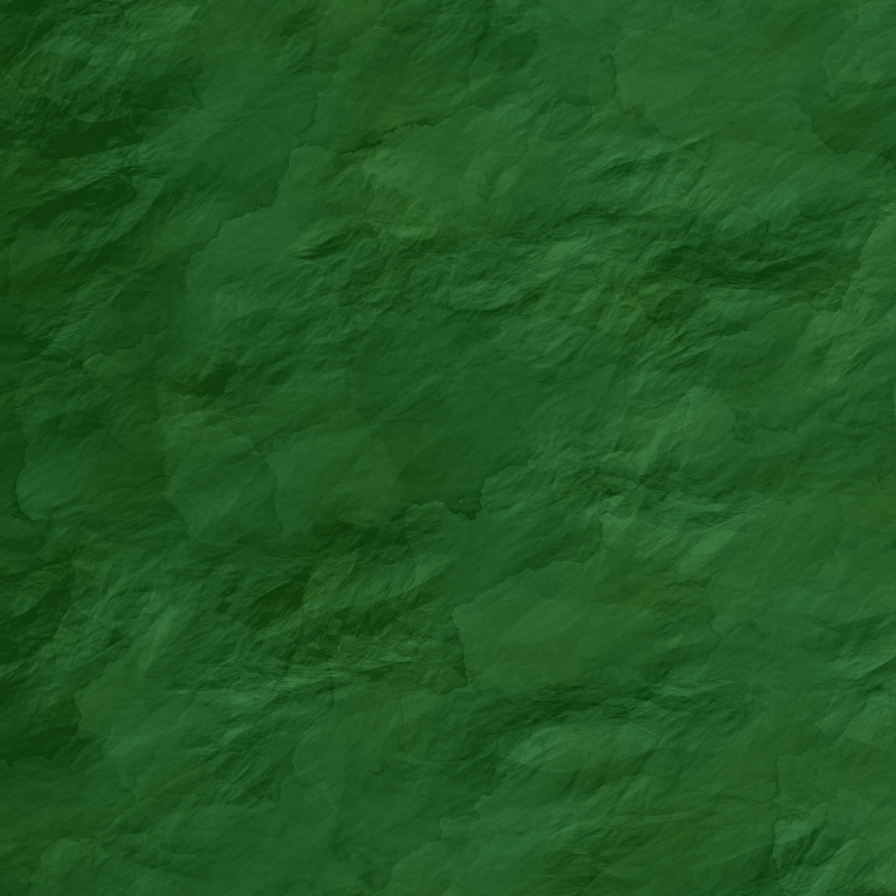
Give the GLSL for this texture, as a Shadertoy shader.

```glsl
// A weathered green rock face of slanted slabs with chipped edges and overhangs.
// Warped cells form slabs with lit upper rims and dark undersides; ridged noise
// lit from above roughens them in patches, under broad shadows and tints.

vec2 hash2(vec2 cell) {
    vec3 h = fract(vec3(cell.xyx) * vec3(0.1031, 0.1030, 0.0973));
    h += dot(h, h.yzx + 33.33);
    return fract((h.xx + h.yz) * h.zy);
}

float gradientNoise(vec2 p) {
    vec2 i = floor(p), f = fract(p);
    vec2 u = f * f * f * (f * (f * 6.0 - 15.0) + 10.0);
    float corner[4];
    for (int k = 0; k < 4; k++) {
        vec2 o = vec2(k & 1, k >> 1);
        float angle = 6.2832 * hash2(i + o).x;
        corner[k] = dot(vec2(cos(angle), sin(angle)), f - o);
    }
    return mix(mix(corner[0], corner[1], u.x), mix(corner[2], corner[3], u.x), u.y);
}

float fbm(vec2 p) {
    float sum = 0.0, amp = 1.0;
    for (int i = 0; i < 5; i++) {
        sum += amp * gradientNoise(p);
        p = p * 2.07 + vec2(17.3, 9.1);
        amp *= 0.5;
    }
    return sum;
}

mat2 turn(float angle) {
    float c = cos(angle), s = sin(angle);
    return mat2(c, s, -s, c);
}

// Strata rise to the right and are longer than they are thick
vec2 strata(vec2 p) {
    return turn(-0.36) * p * vec2(1.0, 1.6);
}

// Octaves alternate between creases and ridges, and lose their grain direction
float rockHeight(vec2 p) {
    vec2 q = strata(p) * 4.0 + 5.3;
    float height = 0.0, amp = 0.28, side = 1.0;
    for (int i = 0; i < 7; i++) {
        float n = gradientNoise(q);
        height += amp * mix(n, side * abs(n) * 1.3, 0.8);
        q = turn(side * 0.6) * q * vec2(2.07, 1.92) + vec2(11.7, 4.9) + 0.35 * n;
        side = -side;
        amp *= 0.45;
    }
    return height;
}

// One layer of slabs: x = tilted face and rim light, y = distance to the edge
vec2 slabs(vec2 p) {
    vec2 i = floor(p), f = fract(p), first = vec2(9.0), second = vec2(9.0), id = i;
    for (int k = 0; k < 9; k++) {
        vec2 o = vec2(k % 3, k / 3) - 1.0;
        vec2 r = o + 0.1 + 0.8 * hash2(i + o) - f;
        if (dot(r, r) < dot(first, first)) {
            second = first;
            first = r;
            id = i + o;
        } else if (dot(r, r) < dot(second, second)) {
            second = r;
        }
    }
    vec2 across = normalize(second - first);
    float edge = dot(0.5 * (first + second), across);
    vec2 tilt = hash2(id + 57.0) - 0.5;
    float face = tilt.x + 1.4 * dot(first, tilt);
    float rim = dot(across, vec2(-0.3, 0.95)) * exp(-edge * 11.0);
    return vec2(face + rim * (0.5 + tilt.y), edge);
}

// Shadow that starts sharply at an edge and fades with distance behind it
float overhang(float behind, float fade) {
    return smoothstep(-0.002, 0.009, behind) * exp(-max(behind, 0.0) * fade);
}

void mainImage(out vec4 fragColor, in vec2 fragCoord) {
    vec2 uv = fragCoord / iResolution.xy;
    float broad = fbm(uv * 3.0 + 2.4);
    float ragged = fbm(uv * 11.0 + 31.0);
    float rough = smoothstep(-0.30, 0.40, fbm(uv * 5.0 + 60.0));

    // Relief lit from the upper left, faint on slabs and strong where broken
    float eps = 0.0014, h = rockHeight(uv);
    vec2 slope = vec2(rockHeight(uv + vec2(eps, 0.0)) - h,
                      rockHeight(uv + vec2(0.0, eps)) - h) / eps;
    float light = -dot(slope, vec2(-0.45, 0.89)) * mix(0.16, 0.50, rough);

    // Large and small slabs with ragged outlines and short dark joints
    vec2 jag = vec2(ragged, fbm(uv * 11.0 + 83.0));
    vec2 large = slabs(strata(uv + 0.045 * jag) * 5.0 + 3.0);
    vec2 small = slabs(strata(uv + 0.025 * jag.yx) * 14.0 + 40.0);
    light += 1.15 * large.x + mix(0.35, 0.95, rough) * small.x;
    float joint = smoothstep(0.035, 0.0, large.y) * smoothstep(0.0, 0.3, jag.y + 0.4 * broad);
    joint += 0.9 * smoothstep(0.06, 0.0, small.y) * rough * smoothstep(0.1, 0.4, jag.x);

    // Broad tone: dim recess on the left, paler face on the right
    float tone = -0.08 + 0.85 * uv.x + 0.60 * broad + light - 0.9 * joint;
    float recess = uv.x + 0.09 * ragged - 0.06 * sin(uv.y * 5.0 + 4.5);
    tone -= 1.2 * (1.0 - smoothstep(0.0, 0.22, recess));

    // Upright cliff edge and the slanted shelf that leaves it
    float cliff = 0.20 + 0.05 * ragged + 0.12 * (0.45 - uv.y) - uv.x;
    float cliffSpan = smoothstep(0.30, 0.42, uv.y) * smoothstep(0.64, 0.50, uv.y);
    float shelf = 0.41 + 0.04 * ragged + 0.12 * (uv.x - 0.3) - uv.y;
    float shelfSpan = smoothstep(0.18, 0.24, uv.x) * smoothstep(0.62, 0.38, uv.x);
    tone -= 1.5 * (overhang(cliff, 11.0) * cliffSpan + overhang(shelf, 15.0) * shelfSpan);
    tone += 0.35 * gradientNoise(uv * 150.0) + 0.25 * gradientNoise(uv * 75.0);

    // Greens from shadow to worn highlight, with cool and olive patches
    vec3 rock = vec3(0.124, 0.334, 0.126) + clamp(tone, -2.4, 3.2) * vec3(0.029, 0.039, 0.033);
    rock += fbm(strata(uv) * 5.0 + 13.0) * vec3(-0.014, 0.0, 0.020);
    fragColor = vec4(clamp(rock, 0.0, 1.0), 1.0);
}
```
